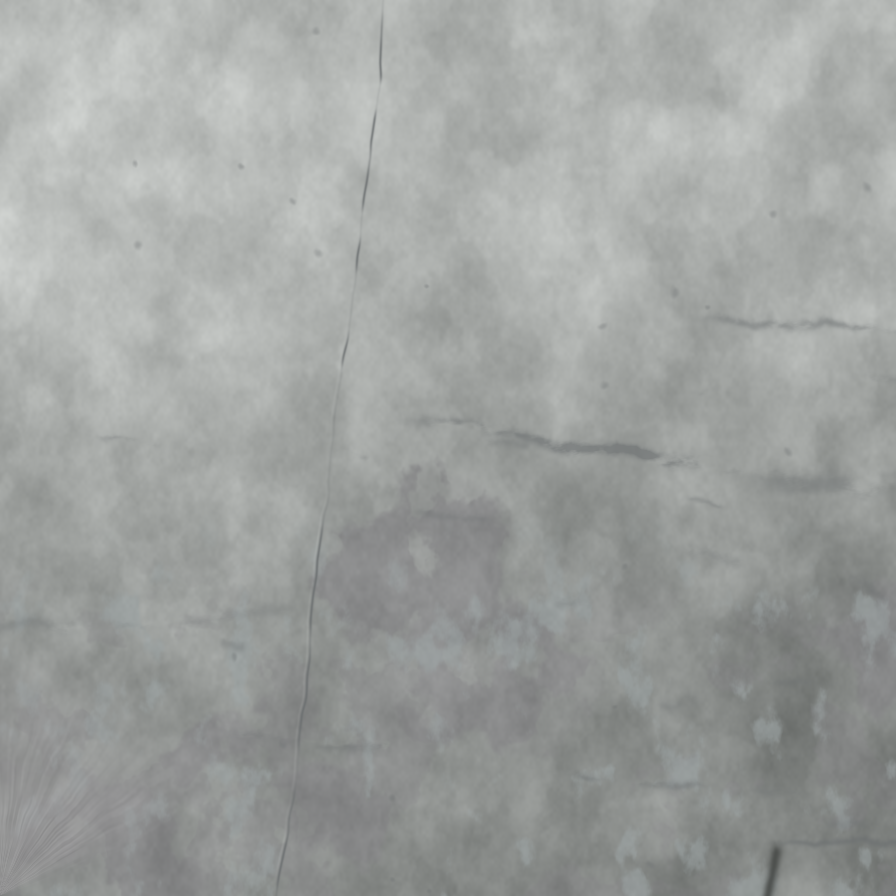
Write a three.js fragment shader that draws this texture.

```glsl
// Weathered grey concrete wall: mottled plaster, damp stains, smears and a long thin crack.
varying vec2 vUv;

const vec3 TINT = vec3(-0.005, 0.007, -0.003);
const vec3 STAIN_COLOR = vec3(0.522, 0.522, 0.528);
const vec3 FLECK_COLOR = vec3(0.610, 0.640, 0.642);
const vec3 FIBRE_COLOR = vec3(0.610, 0.605, 0.610);
const vec3 SMEAR_COLOR = vec3(0.420, 0.435, 0.440);
const vec3 GAP_COLOR = vec3(0.270, 0.280, 0.270);
const float TOP_LIGHT = 0.712;
const float BOTTOM_LIGHT = 0.552;
const float SIDE_FALLOFF = 0.060;
const float CLOUDS = 0.120;
const float MOTTLE = 0.130;
const float BLOTCHES = 0.030;
const float GRAIN = 0.026;
const float CRACK_WIDTH = 0.0016;
const int SPECKS = 22;
const int SCUFFS = 20;

float hash(vec2 p) {
  return fract(sin(dot(p, vec2(127.1, 311.7))) * 43758.5453);
}

float noise(vec2 p) {
  vec2 i = floor(p), f = fract(p);
  f = f * f * (3.0 - 2.0 * f);
  float low = mix(hash(i), hash(i + vec2(1.0, 0.0)), f.x);
  float high = mix(hash(i + vec2(0.0, 1.0)), hash(i + vec2(1.0, 1.0)), f.x);
  return mix(low, high, f.y);
}

float fbm(vec2 p) {
  float sum = 0.0, amp = 0.5;
  for (int i = 0; i < 5; i++) {
    sum += amp * noise(p);
    p = mat2(1.6, 1.2, -1.2, 1.6) * p + 17.3;
    amp *= 0.5;
  }
  return sum / 0.97;
}

// Approximate signed distance to an ellipse
float blob(vec2 p, vec2 center, vec2 radius) {
  return (length((p - center) / radius) - 1.0) * min(radius.x, radius.y);
}

// Soft line from a to b, fading at both ends
float smear(vec2 p, vec2 a, vec2 b, float width) {
  vec2 ab = b - a;
  float t = clamp(dot(p - a, ab) / dot(ab, ab), 0.0, 1.0);
  float d = length(p - a - ab * t) / width;
  return exp(-d * d) * smoothstep(0.0, 0.2, t) * smoothstep(1.0, 0.8, t);
}

float stains(vec2 p) {
  vec2 warp = vec2(fbm(p * 17.0), fbm(p * 17.0 + 40.0)) - 0.5;
  vec2 q = p + warp * 0.13;
  float d = blob(q, vec2(0.48, 0.36), vec2(0.11, 0.10));
  d = min(d, blob(q, vec2(0.56, 0.24), vec2(0.11, 0.08)));
  d = min(d, blob(q, vec2(0.22, 0.15), vec2(0.045, 0.043)));
  d = min(d, blob(q, vec2(0.295, 0.18), vec2(0.021, 0.035)));
  d = min(d, blob(q, vec2(0.37, 0.09), vec2(0.045, 0.070)));
  d = min(d, blob(q, vec2(0.99, 0.27), vec2(0.050, 0.070)));
  d = min(d, blob(q, vec2(0.11, 0.05), vec2(0.12, 0.065)));
  float patches = smoothstep(0.57, 0.63, fbm(p * 16.0 + 5.0)) * smoothstep(0.42, 0.22, p.y);
  float holes = smoothstep(0.56, 0.64, fbm(p * vec2(19.0, 15.0) + 71.0));
  return max(smoothstep(0.010, -0.010, d) * (1.0 - 0.75 * holes), patches * 0.6);
}

void main() {
  vec2 p = vUv;
  float cloud = fbm(p * vec2(8.0, 7.0));
  float detail = fbm(p * vec2(27.0, 20.0) + 9.0);
  float blotch = smoothstep(0.44, 0.58, fbm(p * vec2(17.0, 14.0) + 53.0));
  float grain = noise(p * vec2(150.0, 105.0)) + 0.6 * noise(p * vec2(260.0, 210.0)) - 0.8;

  // Wall: light from above, clouded and blotched plaster, fine grain
  float light = mix(BOTTOM_LIGHT, TOP_LIGHT, smoothstep(0.15, 0.80, p.y));
  light -= SIDE_FALLOFF * (p.x - 0.45);
  light += CLOUDS * (cloud - 0.5) + MOTTLE * (detail - 0.5);
  light += BLOTCHES * (blotch - 0.5);
  vec3 color = vec3(light) + TINT;

  // Damp stains and small pale bluish flecks in the lower half
  vec3 damp = STAIN_COLOR + 0.10 * (detail - 0.5) + 0.05 * (cloud - 0.5);
  color = mix(color, damp, stains(p) * 0.75);
  float flecks = smoothstep(0.58, 0.76, fbm(p * vec2(34.0, 22.0) + 31.0));
  color = mix(color, FLECK_COLOR, 0.6 * flecks * smoothstep(0.45, 0.32, p.y));
  color += GRAIN * grain;

  // Fine fibres fanning out of the lower left corner
  float reach = length(p);
  float angle = atan(p.y, p.x + 0.001);
  float fibres = noise(vec2(angle * 48.0 + 5.0 * cloud + 3.0 * detail, reach * 22.0));
  float fan = smoothstep(0.31, 0.06, reach + 0.12 * (cloud - 0.5)) * smoothstep(0.25, 0.65, angle);
  color = mix(color, FIBRE_COLOR + 0.11 * (fibres - 0.5), 0.6 * fan);

  // Long smears and short scuffs, broken up by noise
  vec2 q = p + 0.022 * (vec2(cloud, detail) - 0.5);
  float marks = smear(q, vec2(0.42, 0.535), vec2(0.90, 0.468), 0.006);
  marks += 0.8 * smear(q, vec2(0.57, 0.506), vec2(0.86, 0.482), 0.005);
  marks += 0.7 * smear(q, vec2(0.82, 0.465), vec2(1.15, 0.450), 0.011);
  marks += 0.8 * smear(q, vec2(0.75, 0.645), vec2(1.15, 0.632), 0.005);
  marks += 0.5 * smear(q, vec2(-0.08, 0.295), vec2(0.37, 0.318), 0.007);
  marks += 0.7 * smear(q, vec2(0.56, 0.145), vec2(0.82, 0.118), 0.004);
  marks += 0.9 * smear(q, vec2(0.24, 0.185), vec2(0.48, 0.165), 0.007);
  for (int i = 0; i < SCUFFS; i++) {
    float id = float(i);
    vec2 start = vec2(hash(vec2(id, 1.3)), 0.08 + 0.50 * hash(vec2(id, 2.7)));
    vec2 along = vec2(0.03 + 0.07 * hash(vec2(id, 4.1)), -0.016 * hash(vec2(id, 5.9)));
    marks += 0.5 * smear(q, start, start + along, 0.003 + 0.004 * hash(vec2(id, 6.7)));
  }
  marks *= smoothstep(0.32, 0.66, fbm(p * vec2(26.0, 50.0) + 13.0));
  for (int i = 0; i < SPECKS; i++) {
    vec2 spot = vec2(hash(vec2(float(i), 7.7)), hash(vec2(float(i), 8.3)));
    float size = 0.003 + 0.006 * hash(vec2(float(i), 9.1));
    marks += 0.55 * smoothstep(size, 0.1 * size, length(q - spot));
  }
  color = mix(color, SMEAR_COLOR, 0.60 * min(marks, 1.0));

  // Crack: thin uneven dark line with a faint pale lip
  float center = 0.312 + 0.121 * p.y + 0.009 * (noise(vec2(p.y * 9.0, 3.0)) - 0.5);
  center += 0.003 * (noise(vec2(p.y * 45.0, 8.0)) - 0.5);
  float side = (p.x - center) / CRACK_WIDTH;
  float depth = 0.12 + 0.65 * smoothstep(0.25, 0.80, noise(vec2(p.y * 28.0, 6.0)));
  float lip = 0.045 * noise(vec2(p.y * 20.0, 15.0)) * smoothstep(0.80, 0.30, p.y);
  color += lip * exp(-(side + 2.0) * (side + 2.0));
  color = mix(color, SMEAR_COLOR, depth * exp(-side * side));

  // Open joint near the lower right corner
  color = mix(color, GAP_COLOR, 0.85 * smear(q, vec2(0.855, -0.03), vec2(0.869, 0.068), 0.006));
  color = mix(color, SMEAR_COLOR, 0.55 * smear(q, vec2(0.85, 0.061), vec2(1.10, 0.050), 0.004));
  gl_FragColor = vec4(color, 1.0);
}
```
